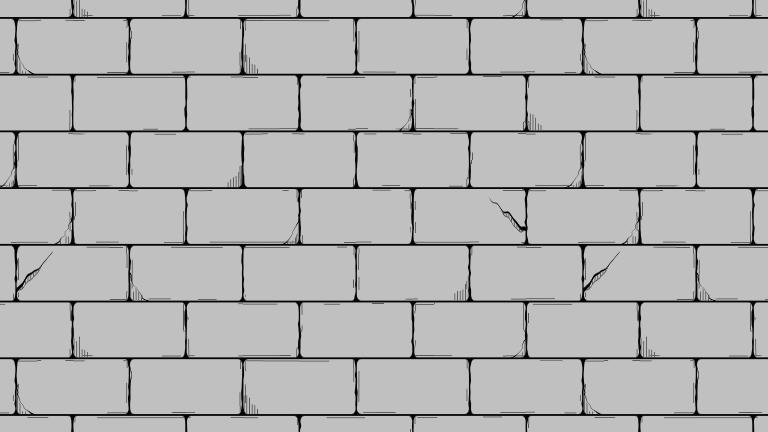
A WebGL 1 fragment shader for this texture:

```glsl
precision highp float;
// Grey running-bond brick wall with inked joints, broken edge lines, hatching and cracks.

uniform vec2 u_resolution;

// Lengths are fractions of the canvas height.
const vec3 BRICK_GREY = vec3(0.753);
const vec3 INK = vec3(0.015, 0.02, 0.018);
const vec2 BRICK = vec2(0.2625, 0.1313);   // brick pitch
const vec2 ORIGIN = vec2(0.037, 0.0394);   // a corner of the bond
const vec2 PERIOD = vec2(5.0, 6.0);        // bricks before the wear repeats
const vec2 JOINT = vec2(0.0014, 0.0021);   // half widths: upright, bed
const float JOINT_WOBBLE = 0.0026;
const vec2 CORNER_RADIUS = vec2(0.0085, 0.0135);
const float PEN = 0.0008;                  // half width of a thin stroke
const float HATCH_GAP = 0.0062;
const vec2 CHIP_SIZE = vec2(0.046, 0.075);
const float CHIP_CURVE = 0.68;             // below 1 bends towards the corner
const float CRACK_REACH = 0.085;
const float CHIP_SHARE = 0.20;
const float HATCH_SHARE = 0.16;
const float CRACK_SHARE = 0.08;

float hash(vec2 p) {
  return fract(sin(dot(p, vec2(127.1, 311.7))) * 43758.55);
}

float noise(float x, float seed) {
  float i = floor(x);
  float f = fract(x);
  return mix(hash(vec2(i, seed)), hash(vec2(i + 1.0, seed)), f * f * (3.0 - 2.0 * f));
}

// Coverage of the region where the distance d is negative.
float fill(float d, float px) {
  return clamp(0.5 - d / px, 0.0, 1.0);
}

// Coverage of a line of the given half width, faded when thinner than a pixel.
float stroke(float d, float halfWidth, float px) {
  return fill(abs(d) - halfWidth, px) * min(1.0, 2.0 * halfWidth / px);
}

// Brick outline with tall rounded corners; its outside is the mortar joint.
float joints(vec2 p, float seed, float px) {
  float rough = noise(p.y * 75.0, seed + sign(p.x) * 3.1);
  vec2 inset = 0.5 * BRICK - JOINT - vec2(JOINT_WOBBLE * rough * rough, 0.0) - abs(p);
  vec2 v = max(1.0 - inset / CORNER_RADIUS, 0.0);
  float corner = (length(v) - 1.0) * CORNER_RADIUS.x;
  float d = max(-min(inset.x, inset.y), min(v.x, v.y) > 0.0 ? corner : -1.0);
  return fill(-d, px);
}

// Broken thin lines just inside the four edges.
float edgeDashes(vec2 p, float seed, float px) {
  float ink = 0.0;
  for (int i = 0; i < 4; i++) {
    float k = float(i);
    float side = mod(k, 2.0) * 2.0 - 1.0;
    bool bed = i < 2;
    float along = bed ? p.x * 20.0 : p.y * 38.0;
    float inset = bed ? 0.5 * BRICK.y - side * p.y : 0.5 * BRICK.x - side * p.x;
    float edgeSeed = seed + k * 7.3;
    float offset = 0.0044 + 0.0022 * hash(vec2(floor(along * 0.6), edgeSeed));
    float shown = smoothstep(0.66, 0.69, noise(along, edgeSeed));
    ink = max(ink, shown * stroke(inset - offset, PEN, px));
  }
  return ink;
}

// Upright strokes; c is the distance from the worn corner.
float hatchLines(vec2 c, float px) {
  return stroke((fract(c.x / HATCH_GAP) - 0.5) * HATCH_GAP, PEN, px);
}

float sideHatch(vec2 c, float seed, float px) {
  float column = floor(c.x / HATCH_GAP);
  float reach = (0.062 - 0.009 * column) * (0.55 + 0.6 * hash(vec2(column, seed)));
  return hatchLines(c, px) * fill(c.y - reach, px) * step(column, 5.0);
}

// Concave break across a corner, partly hatched behind.
float chip(vec2 c, float seed, float px) {
  vec2 size = CHIP_SIZE * (0.65 + 0.45 * hash(vec2(seed, 5.7)));
  vec2 u = max(c, 0.0005) / size;
  vec2 v = pow(u, vec2(CHIP_CURVE));
  float d = (v.x + v.y - 1.0) / length(CHIP_CURVE * v / (u * size));
  d += 0.004 * (noise(c.y * 130.0, seed) - 0.5);
  float spread = v.x - v.y;
  float edge = stroke(d, PEN * 0.7 + 0.0018 * min(spread * spread, 1.0), px);
  float gap = 0.010 * hash(vec2(floor(c.x / HATCH_GAP), seed));
  return max(edge, hatchLines(c, px) * fill(d + gap, px));
}

// Jagged tapering crack with a thin second line that encloses a sliver.
float crack(vec2 c, float seed, float px) {
  float t = clamp(c.x / CRACK_REACH, 0.0, 1.0);
  float jag = 0.012 * (noise(c.x * 75.0, seed) - 0.5);
  float d = (c.y - 0.030 - 0.95 * c.x - jag) * 0.72;
  float bulge = 0.010 * sin(3.1416 * min(t * 1.4, 1.0));
  float ink = stroke(d, PEN + 0.0032 * (1.0 - t) * (1.0 - t), px);
  ink = max(ink, stroke(d + bulge, PEN, px));
  float sliver = fill(d, px) * fill(-d - bulge, px);
  ink = max(ink, hatchLines(c, px) * sliver);
  return ink * fill(c.x - CRACK_REACH, px);
}

void main() {
  float px = 1.0 / u_resolution.y;
  vec2 p = gl_FragCoord.xy * px - ORIGIN;

  // Bond: every other row shifts by half a brick.
  float row = floor(p.y / BRICK.y);
  p.x -= 0.5 * BRICK.x * mod(row, 2.0);
  vec2 cell = vec2(floor(p.x / BRICK.x), row);
  vec2 local = p - (cell + 0.5) * BRICK;
  vec2 id = floor(mod(cell + 0.5, PERIOD));
  float seed = id.x * 11.0 + id.y * 67.0 + 2.0;
  float ink = max(joints(local, seed, px), edgeDashes(local, seed, px));

  // Wear at a lower corner of some bricks, spread evenly over the wall.
  float side = cos((id.x + id.y - 6.0) * 0.6) > 0.0 ? 1.0 : -1.0;
  vec2 c = 0.5 * BRICK + vec2(-side, 1.0) * local;
  float kind = fract(id.x * 0.618 + id.y * 0.15 + 0.1);
  if (kind < CHIP_SHARE) ink = max(ink, chip(c, seed, px));
  else if (kind < CHIP_SHARE + HATCH_SHARE) ink = max(ink, sideHatch(c, seed, px));
  else if (kind < CHIP_SHARE + HATCH_SHARE + CRACK_SHARE) ink = max(ink, crack(c, seed, px));

  gl_FragColor = vec4(mix(BRICK_GREY, INK, ink), 1.0);
}
```
